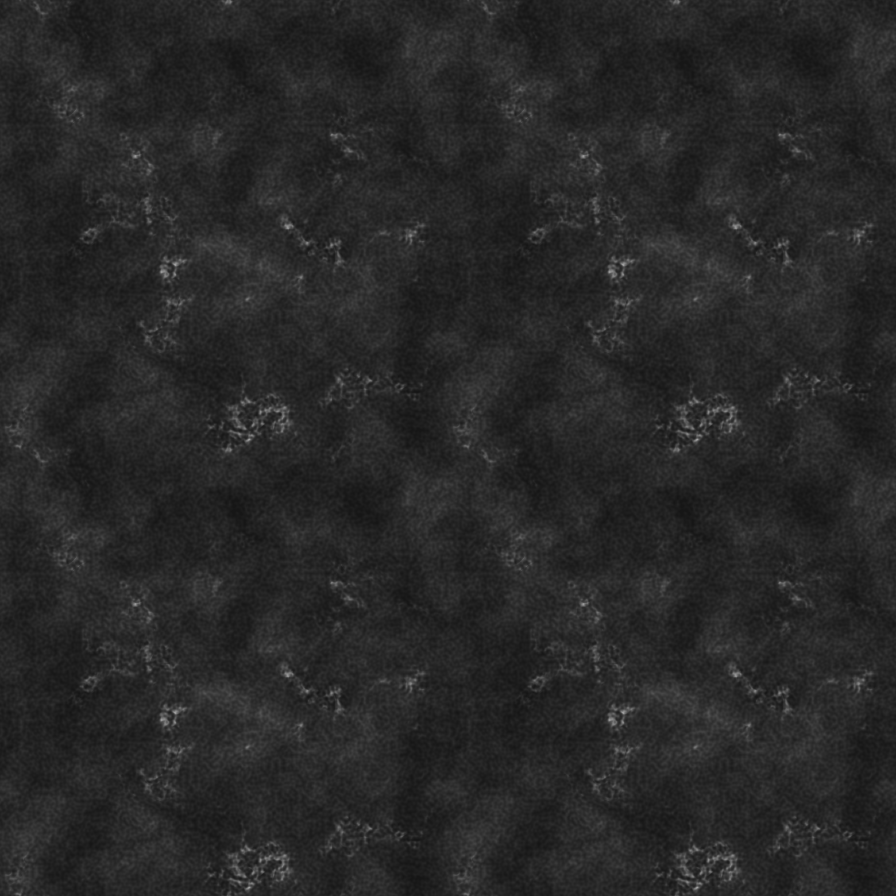
Write a Shadertoy shader that draws this texture.

```glsl
// Dark weathered stone: soft charcoal clouds, fine grain and sparse pale crusts.
// Wrapping gradient noise is layered in octaves, bent by layered sines,
// and mapped to brightness by an exponential, so highlights stay rare.

#define REPEATS 2.0        // whole tiles across the canvas
#define BASE_GREY 0.149    // typical brightness
#define CLOUD_DEPTH 0.165  // contrast of the clouds
#define GRAIN_DEPTH 0.085  // contrast of the finest grain
#define CRUST_GLOW 0.95    // strength of the pale patches
#define CLOUD_CELLS 4.0    // coarsest cloud cells per tile
#define PATCH_CELLS 5.0    // patch cells per tile
#define CRUST_CELLS 26.0   // crumbs inside the patches
#define GRAIN_CELLS 116.0  // grain cells per tile
#define WARP 0.014         // bending of the cloud shapes

const float TAU = 6.2831853;

// Integer hash of a lattice cell, from 0 to 1.
float hash(vec2 cell, float seed) {
    uvec2 q = uvec2(cell);
    uint h = q.x * 1597u + q.y * 51749u + uint(seed) * 91813u;
    h = (h ^ (h >> 15u)) * 73244475u;
    h = (h ^ (h >> 13u)) * 19349663u;
    h ^= h >> 16u;
    return float(h & 65535u) / 65536.0;
}

// Slope of a random unit gradient at one lattice corner.
float corner(vec2 cell, vec2 offset, float period, float seed) {
    float angle = TAU * hash(mod(cell, period), seed);
    return dot(vec2(cos(angle), sin(angle)), offset);
}

// Gradient noise that wraps after one tile, scaled to unit deviation.
float noise(vec2 p, float period, float seed) {
    p *= period;
    vec2 cell = floor(p), f = p - cell;
    vec2 s = f * f * f * (f * (f * 6.0 - 15.0) + 10.0);
    vec2 e = vec2(1.0, 0.0);
    float low = mix(corner(cell, f, period, seed),
                    corner(cell + e.xy, f - e.xy, period, seed), s.x);
    float high = mix(corner(cell + e.yx, f - e.yx, period, seed),
                     corner(cell + e.xx, f - e.xx, period, seed), s.x);
    return 4.7 * mix(low, high, s.y);
}

// Octaves of noise, normalised to unit deviation.
float layers(vec2 p, float period, int octaves, float gain, float seed) {
    float sum = 0.0, power = 0.0, amp = 1.0;
    for (int i = 0; i < octaves; i++) {
        sum += amp * noise(p, period, seed + float(i));
        power += amp * amp;
        amp *= gain;
        period *= 2.0;
        p += vec2(0.37, 0.61);
    }
    return sum / sqrt(power);
}

// Layered sines with whole wave counts hide the lattice and still wrap.
vec2 bend(vec2 p) {
    vec2 a = sin(TAU * (p.yx * vec2(3.0, 2.0) + p * vec2(1.0, 2.0)));
    vec2 b = sin(TAU * (p.yx * vec2(7.0, 8.0) - p * vec2(5.0, 3.0)) + 1.7);
    return p + WARP * (a + 0.45 * b);
}

void mainImage(out vec4 fragColor, in vec2 fragCoord) {
    vec2 tile = fract(fragCoord / iResolution.xy * REPEATS);
    vec2 bent = bend(tile);

    // Clouds and grain
    float clouds = layers(bent, CLOUD_CELLS, 6, 0.74, 11.0);
    float grain = noise(tile, GRAIN_CELLS, 31.0);

    // Pale crusts: ragged patches broken into crumbs and thin veins
    float area = layers(bent, PATCH_CELLS, 4, 0.6, 41.0);
    float patchMask = smoothstep(0.7, 2.3, area + 0.25 * clouds);
    float crumbs = layers(tile, CRUST_CELLS, 3, 0.85, 51.0);
    float veins = 1.0 - smoothstep(0.0, 0.5, abs(noise(bent, CRUST_CELLS, 61.0)));
    float crust = smoothstep(-0.7, 2.0, crumbs + 0.5 * veins);

    // Brightness
    float tone = CLOUD_DEPTH * clouds
               + GRAIN_DEPTH * grain * (1.0 + patchMask)
               + CRUST_GLOW * patchMask * crust;
    float grey = max(BASE_GREY * exp(tone), 0.085);
    fragColor = vec4(vec3(grey), 1.0);
}
```
